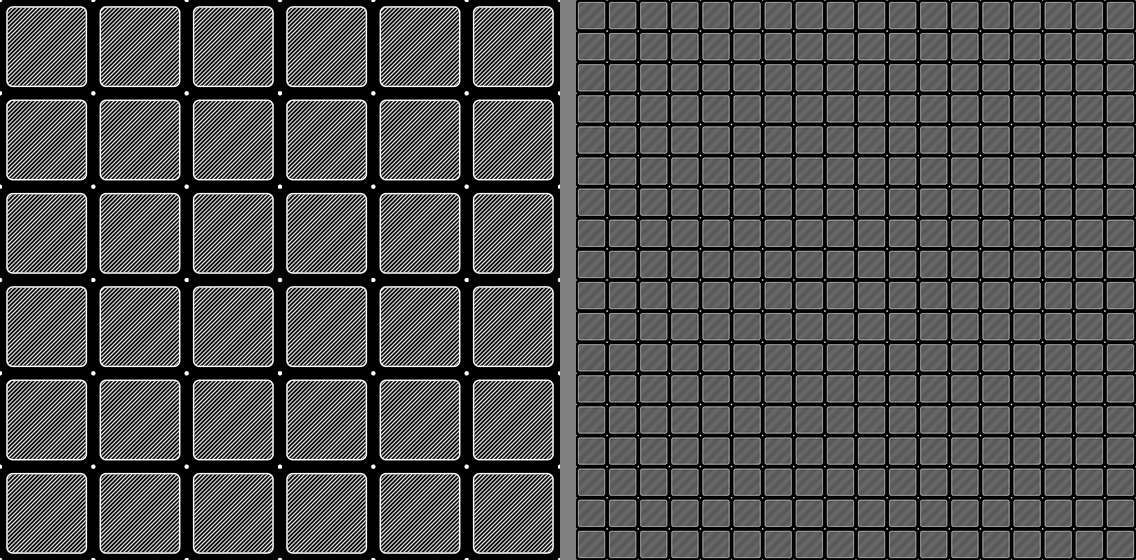
Left: one tile. Right: repeated 3 by 3.
Give the GLSL for this pattern, as a Shadertoy shader.

```glsl
// Grid of rounded, diagonally hatched squares with a dot at every grid crossing.

const float CELLS = 6.0;            // repeats across and down
const float STRIPES = 136.0;        // whole hatch periods across the canvas
const float STRIPE_DUTY = 0.375;    // lit part of one hatch period
const float HALF_SIDE = 0.425;      // lengths below are in cells
const float CORNER_RADIUS = 0.0625;
const float BORDER_WIDTH = 0.0165;
const float DOT_RADIUS = 0.0235;

const vec3 BACKGROUND = vec3(0.0);
const vec3 INK = vec3(1.0);

float roundedSquare(vec2 p, float halfSide, float radius) {
    vec2 q = abs(p) - halfSide + radius;
    return length(max(q, 0.0)) + min(max(q.x, q.y), 0.0) - radius;
}

// Signed distance to rising diagonal lines, in the units of p
float diagonalLines(vec2 p, float period, float duty) {
    float phase = fract((p.x - p.y) / period);
    float offset = abs(fract(phase - 0.5 * duty + 0.5) - 0.5);
    return (offset - 0.5 * duty) * period * sqrt(0.5);
}

// Share of a pixel covered by a shape at signed distance d
float coverage(float d, float pixel) {
    return clamp(0.5 - d / pixel, 0.0, 1.0);
}

void mainImage(out vec4 fragColor, in vec2 fragCoord) {
    vec2 grid = fragCoord / iResolution.xy * CELLS;
    float pixel = CELLS / min(iResolution.x, iResolution.y);

    // Hatched panel; the hatch runs on across cells
    float panel = roundedSquare(fract(grid) - 0.5, HALF_SIDE, CORNER_RADIUS);
    float lines = diagonalLines(grid, CELLS / STRIPES, STRIPE_DUTY);
    float hatch = coverage(lines, 1.2 * pixel) * coverage(panel, pixel);

    // Outline
    float border = coverage(abs(panel) - 0.5 * BORDER_WIDTH, pixel);

    // Dots on the grid crossings
    vec2 crossing = fract(grid + 0.5) - 0.5;
    float dotMask = coverage(length(crossing) - DOT_RADIUS, pixel);

    float ink = max(max(hatch, border), dotMask);
    fragColor = vec4(mix(BACKGROUND, INK, ink), 1.0);
}
```
